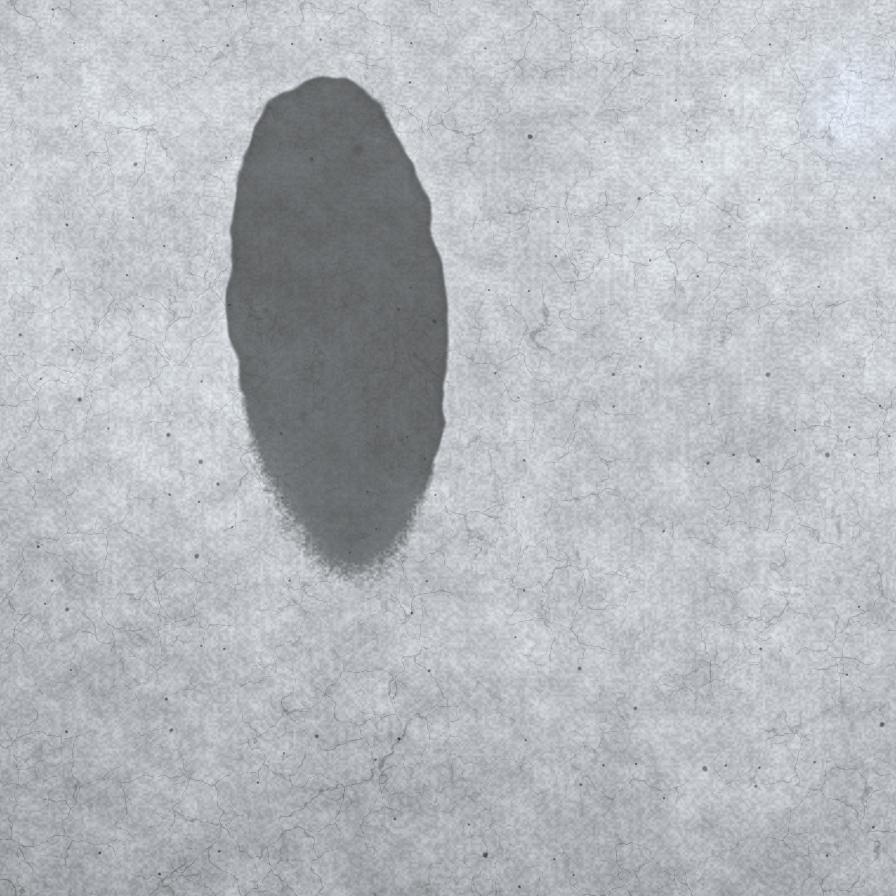
Reproduce this texture procedurally as a WebGL 1 fragment shader.

```glsl
#ifdef GL_FRAGMENT_PRECISION_HIGH
precision highp float;
#else
precision mediump float;
#endif
uniform vec2 u_resolution;

#define STAIN_CENTER vec2(0.378, 0.635)
#define STAIN_RADIUS vec2(0.121, 0.282)
#define CORE_CENTER vec2(0.380, 0.680)
#define CORE_RADIUS vec2(0.118, 0.222)
#define STAIN_LEAN 0.06
#define EDGE_WOBBLE 0.009
#define GRAIN_SCALE 380.0
#define GRAIN_AMOUNT 0.17
#define CRACK_AMOUNT 0.11
#define SPECK_SCALE 30.0
#define DRY_TINT vec3(0.978, 1.0, 1.024)
#define WET_TINT vec3(0.975, 1.0, 1.018)

float hash(vec2 p) {
  return fract(sin(dot(p, vec2(127.1, 311.7))) * 43758.5453);
}

vec2 hash2(vec2 p) {
  return vec2(hash(p), hash(p + 37.3));
}

float noise(vec2 p) {
  vec2 i = floor(p), f = fract(p);
  f = f * f * (3.0 - 2.0 * f);
  return mix(mix(hash(i), hash(i + vec2(1.0, 0.0)), f.x),
             mix(hash(i + vec2(0.0, 1.0)), hash(i + vec2(1.0)), f.x), f.y);
}

float fbm(vec2 p) {
  float sum = 0.0, amp = 0.5;
  for (int i = 0; i < 5; i++) {
    sum += amp * noise(p);
    p = mat2(1.6, 1.2, -1.2, 1.6) * p + 7.1;
    amp *= 0.5;
  }
  return sum;
}

// Approximate signed distance to an ellipse
float ellipse(vec2 p, vec2 r) {
  float k = length(p / r);
  return k * (k - 1.0) / max(length(p / (r * r)), 0.001);
}

// Hairlines along warped cell borders, broken up by noise
float cracks(vec2 p, float scale) {
  vec2 q = p * scale + 1.1 * vec2(fbm(p * scale * 1.3), fbm(p * scale * 1.3 + 19.0));
  vec2 cell = floor(q);
  float near = 9.0, second = 9.0;
  for (int y = -1; y <= 1; y++) {
    for (int x = -1; x <= 1; x++) {
      vec2 c = cell + vec2(float(x), float(y));
      float d = length(c + hash2(c) - q);
      second = min(second, max(near, d));
      near = min(near, d);
    }
  }
  float width = 0.0022 * scale;
  float line = 1.0 - smoothstep(0.0, width, second - near);
  return line * smoothstep(0.42, 0.68, noise(p * scale * 0.9 + 5.0));
}

// Sparse dark pits, at most one per grid cell
float specks(vec2 p) {
  vec2 q = p * SPECK_SCALE, cell = floor(q);
  vec2 offset = fract(q) - 0.2 - 0.6 * hash2(cell);
  offset.x += 0.4 * offset.y * (hash(cell + 3.0) - 0.5);
  float radius = mix(0.03, 0.10, pow(hash(cell + 11.0), 4.0));
  float present = step(0.84, hash(cell + 23.0));
  return present * (1.0 - smoothstep(radius * 0.4, radius + 0.03, length(offset)));
}

float blob(vec2 p, vec2 center, vec2 radius) {
  vec2 q = (p - center) / radius;
  return exp(-dot(q, q));
}

void main() {
  vec2 p = gl_FragCoord.xy / u_resolution;
  float grain = 0.65 * noise(p * GRAIN_SCALE) + 0.35 * noise(p * GRAIN_SCALE * 0.47 + 9.0) - 0.5;
  float mottle = fbm(p * 7.0) - 0.48;
  float fineMottle = fbm(p * 38.0 + 4.0) - 0.48;
  float crackLines = cracks(p, 19.0) + 0.7 * cracks(p + 3.7, 37.0);
  float pits = specks(p);

  // Dry concrete: light from the upper right, broad patches
  float dry = mix(0.675, 0.795, smoothstep(-0.05, 0.62, p.y + 0.12 * (p.x - 0.5)));
  dry += 0.02 * p.x + 0.13 * mottle + 0.14 * fineMottle;
  dry -= 0.06 * blob(p, vec2(0.85, 0.48), vec2(0.09, 0.06));
  dry -= 0.04 * blob(p, vec2(0.68, 0.89), vec2(0.06, 0.03));
  float bluePatch = blob(p, vec2(0.955, 0.88), vec2(0.05, 0.06));
  dry += 0.04 * bluePatch + GRAIN_AMOUNT * grain;
  dry -= CRACK_AMOUNT * crackLines + 0.32 * pits;

  // Leaning wet outline: crisp above, dissolving below
  vec2 q = p - STAIN_CENTER;
  q.x += STAIN_LEAN * q.y;
  q.x /= 1.0 + 0.22 * q.y;
  float wobble = (noise(p * 27.0) - 0.5) + 0.4 * (noise(p * 70.0) - 0.5);
  float edge = ellipse(q, STAIN_RADIUS) + EDGE_WOBBLE * wobble;
  float fade = smoothstep(0.60, 0.42, p.y + 0.4 * (p.x - 0.26));
  float softness = mix(0.0025, 0.018, fade);
  float wetness = 1.0 - smoothstep(-softness, softness, edge + 0.02 * fade * grain + 0.3 * softness);

  // Soaked core over a paler lower crescent
  vec2 c = p - CORE_CENTER;
  c.x += STAIN_LEAN * c.y;
  float coreEdge = ellipse(c, CORE_RADIUS) + 0.016 * (fbm(p * 24.0) - 0.5);
  float core = 1.0 - smoothstep(-0.010, 0.014, coreEdge);
  float crescent = 0.435 + 0.05 * smoothstep(-0.045, 0.0, edge) * fade;
  float wet = mix(crescent, 0.425, core);
  wet -= 0.035 * exp(-abs(edge + 0.005) * 190.0) * (1.0 - fade);
  wet -= 0.018 * exp(-abs(coreEdge) * 130.0) * fade;
  wet += 0.06 * mottle + 0.06 * fineMottle + 0.38 * GRAIN_AMOUNT * grain;
  wet -= 0.35 * CRACK_AMOUNT * crackLines + 0.10 * pits;
  wet -= 0.06 * blob(p, vec2(0.398, 0.833), vec2(0.006));

  // Pale rim just outside the crisp border
  dry += 0.03 * exp(-max(edge, 0.0) * 90.0) * (1.0 - fade);

  vec3 dryColor = dry * (DRY_TINT + vec3(-0.01, 0.0, 0.025) * bluePatch);
  gl_FragColor = vec4(mix(dryColor, wet * WET_TINT, wetness), 1.0);
}
```
